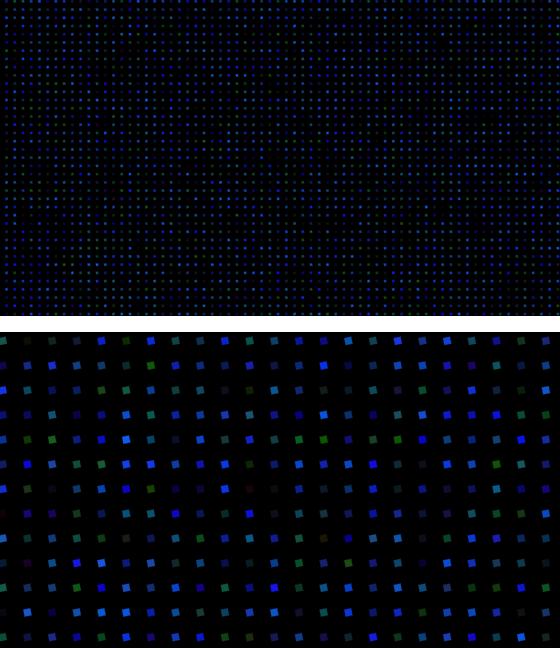
Top: the whole. Bottom: its middle third, enlarged.
Write a Shadertoy shader that draws this pattern.

```glsl
// A fine lattice of small tilted squares glowing blue, teal and green on black.
// Each lattice cell hashes its own blue and green levels; layered sines over
// the columns add a faint drift in brightness.

const float ROWS = 38.4;                      // cells over the canvas height
const vec2  LATTICE_SHIFT = vec2(-0.23, 0.04); // from the canvas centre, in cells
const float HALF_SIDE = 0.147;                // half the square's side, in cells
const float TILT = 0.2;                       // radians
const float EDGE_PIXELS = 1.2;                // width of the smoothed edge
const float BLUE_MAX = 0.93;
const float GREEN_MAX = 0.36;
const float RED_BASE = 0.03;
const float RED_MAX = 0.08;
const float COLUMN_DRIFT = 0.04;

vec3 hash3(vec2 cell) {
    vec3 q = fract(vec3(cell.xyx) * vec3(0.1031, 0.1030, 0.0973));
    q += dot(q, q.yxz + 33.33);
    return fract((q.xxy + q.yzz) * q.zyx);
}

float boxDistance(vec2 p, float halfSide) {
    vec2 d = abs(p) - halfSide;
    return length(max(d, 0.0)) + min(max(d.x, d.y), 0.0);
}

mat2 rotation(float angle) {
    float c = cos(angle), s = sin(angle);
    return mat2(c, -s, s, c);
}

// Slow change of brightness from column to column
float columnDrift(float column) {
    return 0.6 * sin(column * 1.9) + 0.4 * sin(column * 0.73 + 1.3);
}

vec3 dotColour(vec2 cell) {
    vec3 level = hash3(cell + 200.0);
    float blue = BLUE_MAX * level.x;
    float green = GREEN_MAX * level.y;
    float red = RED_BASE + RED_MAX * level.z * level.z;
    float gain = 1.0 + COLUMN_DRIFT * columnDrift(cell.x);
    return vec3(red, green, blue) * gain;
}

void mainImage(out vec4 fragColor, in vec2 fragCoord) {
    float pixel = ROWS / iResolution.y;
    vec2 p = (fragCoord - 0.5 * iResolution.xy) * pixel - LATTICE_SHIFT;

    // Nearest lattice point and the position around it
    vec2 cell = floor(p + 0.5);
    vec2 local = rotation(TILT) * (p - cell);

    // Antialiased square
    float edge = EDGE_PIXELS * pixel;
    float coverage = clamp(0.5 - boxDistance(local, HALF_SIDE) / edge, 0.0, 1.0);
    fragColor = vec4(clamp(dotColour(cell), 0.0, 1.0) * coverage, 1.0);
}
```
